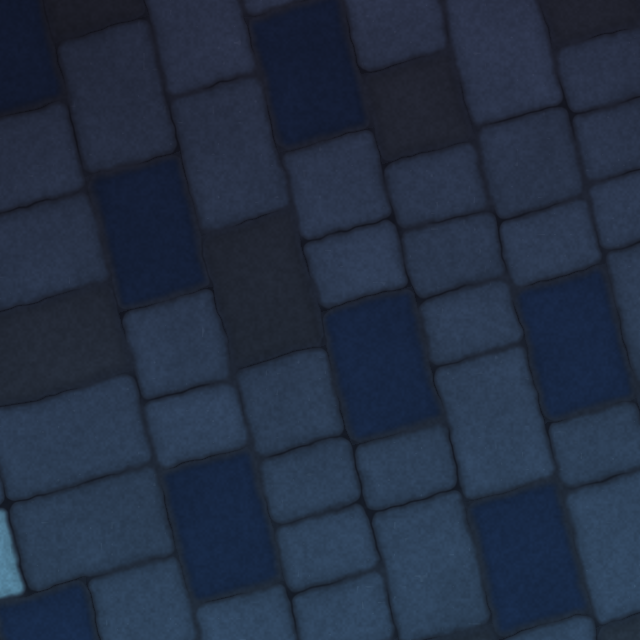
A Shadertoy shader for this texture:

```glsl
// Tilted columns of worn blue-grey, navy and brown paving blocks in dusk light.
#define TILT 0.241
#define PITCH 0.151
#define FIRST_COLUMN 0.065
#define WIDE_COLUMN 1.61
#define SHORT_BLOCK 0.109
#define MEDIUM_BLOCK 0.1465
#define LONG_BLOCK 0.217
#define JOINT 0.0035
#define CORNER 0.014
#define NAVY_SHARE 0.172
#define BROWN_SHARE 0.30
#define GRAIN 0.20

const vec3 SLATE = vec3(0.175, 0.226, 0.316);
const vec3 NAVY  = vec3(0.088, 0.136, 0.236);
const vec3 BROWN = vec3(0.134, 0.158, 0.208);
const vec3 PALE  = vec3(0.330, 0.460, 0.570);
const vec3 GROUT = vec3(0.122, 0.146, 0.200);
const vec3 CRACK = vec3(0.072, 0.084, 0.122);

float hash(vec2 p) {
    vec3 q = fract(p.xyx * vec3(0.1031, 0.1030, 0.0973));
    q += dot(q, q.yzx + 33.33);
    return fract((q.x + q.y) * q.z);
}

float noise(vec2 p) {
    vec2 i = floor(p), f = fract(p);
    f = f * f * (3.0 - 2.0 * f);
    return mix(mix(hash(i), hash(i + vec2(1, 0)), f.x),
               mix(hash(i + vec2(0, 1)), hash(i + vec2(1, 1)), f.x), f.y);
}

float roundedBox(vec2 p, vec2 halfSize, float radius) {
    vec2 q = abs(p) - halfSize + radius;
    return length(max(q, 0.0)) + min(max(q.x, q.y), 0.0) - radius;
}

// Evenly spread value that picks the stone kind of a block.
float stoneKind(float column, float row) {
    return fract(0.25 + 0.186 * column + 0.382 * row);
}

float blockLength(float column, float row) {
    if (column < 0.0) return MEDIUM_BLOCK;
    if (stoneKind(column, row) < NAVY_SHARE) return LONG_BLOCK;
    float pick = fract(1.14 - 0.11 * column - 0.17 * row);
    return pick > 0.65 ? LONG_BLOCK : pick > 0.5 ? MEDIUM_BLOCK : SHORT_BLOCK;
}

void mainImage(out vec4 fragColor, in vec2 fragCoord) {
    vec2 uv = fragCoord / iResolution.xy;
    vec2 down = vec2(uv.x, 1.0 - uv.y);

    // Paving frame: x across the columns, y along them, with slightly wavy edges
    float c = cos(TILT), s = sin(TILT);
    vec2 p = vec2(c * down.x - s * down.y, s * down.x + c * down.y);
    p += 0.006 * (vec2(noise(down * 17.0), noise(down * 17.0 + 40.0)) - 0.5);
    p += 0.004 * (vec2(noise(down * 70.0), noise(down * 70.0 + 90.0)) - 0.5);

    // Walk along the column to the block that holds this point
    float x = p.x - FIRST_COLUMN;
    float column = max(floor(x / PITCH), -1.0);
    float row = 0.0;
    float bottom = 0.034 + 0.037 * column + 0.221 * fract(0.22 + 0.41 * column);
    float top = bottom - LONG_BLOCK;
    float y = p.y + 0.03 * (x - (column + 0.5) * PITCH);
    for (int i = 0; i < 12; i++) {
        if (y < bottom) break;
        row += 1.0;
        top = bottom;
        bottom += blockLength(column, row);
    }

    // The leftmost column is wide for its first rows
    float left = column * PITCH, right = left + PITCH;
    bool wideRow = row < 6.0;
    if (column < 0.0) {
        if (wideRow) left = -WIDE_COLUMN * PITCH;
        if (x < left) {
            right = left;
            left -= PITCH;
            column = -2.0;
        }
    }
    vec2 center = 0.5 * vec2(left + right, top + bottom);
    vec2 halfSize = 0.5 * vec2(right - left, bottom - top);
    float d = roundedBox(vec2(x, y) - center, halfSize - JOINT, CORNER);

    // Stone colour with a small shift from block to block
    float kind = stoneKind(column, row);
    bool dark = kind < BROWN_SHARE;
    vec3 stone = kind < NAVY_SHARE ? NAVY : dark ? BROWN : SLATE;
    if (column < -1.5 && wideRow) {
        stone = row > 4.5 ? PALE : SLATE;
        dark = false;
    }
    stone *= 0.96 + 0.08 * hash(vec2(column, row) + 7.0);

    // Worn surface: blotches, grain, dull rims and rare pale flecks
    stone *= 0.95 + 0.10 * noise(down * 14.0 + 20.0);
    float fine = 0.5 * noise(down * 130.0) + 0.5 * noise(down.yx * 270.0 + 11.0);
    float grain = 1.0 + GRAIN * (fine - 0.5);
    stone *= 1.0 - 0.12 * smoothstep(-0.022, 0.0, d);
    if (!dark) stone += 0.03 * smoothstep(0.92, 1.0, noise(down * 120.0 + 5.0));

    // Soft joints with a thin dark crack that fades in and out
    float crack = smoothstep(0.0005, 0.004, d) * smoothstep(0.2, 0.75, noise(down * 20.0 + 60.0));
    vec3 joint = mix(GROUT, CRACK, crack * (dark ? 0.5 : 0.9));
    float blur = dark ? 0.012 : 0.006;
    vec3 color = mix(stone, joint, smoothstep(-blur, 0.003, d)) * grain;

    // Dusk light: warm and dim at the top, cool and brighter below
    float glow = smoothstep(0.0, 1.0, down.y * 0.9 + 0.12 * down.x);
    color *= mix(vec3(0.92, 0.82, 0.83), vec3(1.04, 1.15, 1.11), glow);
    color *= 1.0 - 0.18 * smoothstep(0.45, 0.0, length(down * vec2(1.0, 0.8)));
    fragColor = vec4(color, 1.0);
}
```
